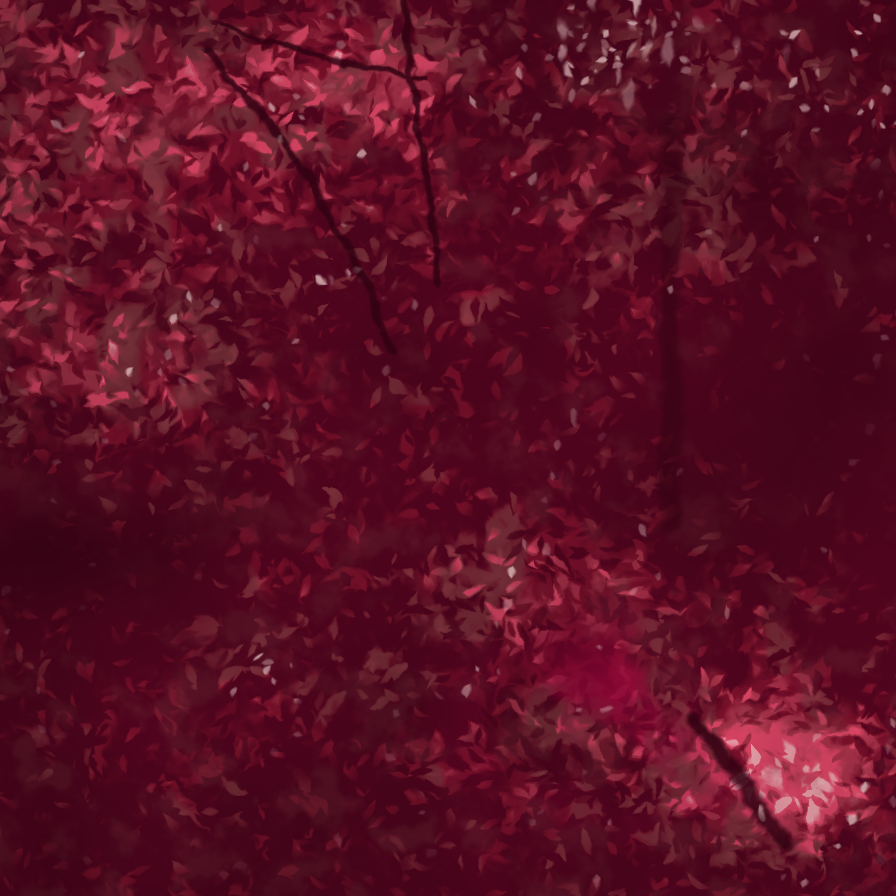
This texture is drawn by a Shadertoy shader. Its source:

```glsl
float hash(vec2 p) {
    return fract(sin(dot(p, vec2(127.1, 311.7))) * 43758.5453);
}

float noise(vec2 p) {
    vec2 cell = floor(p), f = fract(p);
    f = f * f * (3.0 - 2.0 * f);
    float low = mix(hash(cell), hash(cell + vec2(1, 0)), f.x);
    float high = mix(hash(cell + vec2(0, 1)), hash(cell + vec2(1, 1)), f.x);
    return mix(low, high, f.y);
}

float fbm(vec2 p) {
    float sum = 0.0, amplitude = 0.5;
    for (int i = 0; i < 4; i++) {
        sum += amplitude * noise(p);
        p = mat2(1.6, 1.2, -1.2, 1.6) * p + 7.3;
        amplitude *= 0.5;
    }
    return sum;
}

vec2 warp(vec2 p, float scale, float amount) {
    return amount * (vec2(fbm(p * scale), fbm(p * scale + 31.0)) - 0.47);
}

float blob(vec2 p, vec2 center, vec2 radius) {
    vec2 d = (p - center) / radius;
    return exp(-dot(d, d));
}

// Pointed, curved blade lying along the x axis
float leaf(vec2 q, float halfLength, float halfWidth, float bend, float softness) {
    float along = q.x / halfLength;
    float edge = abs(q.y + bend * q.x * q.x) - halfWidth * (1.0 - along * along);
    return 1.0 - smoothstep(-softness, softness, edge);
}

// Paints one scattered layer of leaves over an existing tone
float foliage(vec2 p, float scale, float seed, float tone) {
    vec2 g = p * scale + seed * 3.7, cell = floor(g);
    for (int y = -1; y <= 1; y++)
    for (int x = -1; x <= 1; x++) {
        vec2 id = cell + vec2(x, y);
        vec2 q = g - id - vec2(hash(id + seed), hash(id + seed + 19.1));
        float angle = 6.2832 * hash(id + seed + 41.7);
        float c = cos(angle), s = sin(angle);
        q = mat2(c, -s, s, c) * q;
        float size = hash(id + seed + 63.2);
        float cover = leaf(q, mix(0.35, 0.75, size), mix(0.12, 0.27, size),
                           hash(id + seed + 5.9) - 0.5, 0.1);
        float shade = pow(hash(id + seed + 87.4), 2.6) * (0.9 + 0.6 * q.x);
        tone = mix(tone, shade, cover * 0.85);
    }
    return tone;
}

// Small pale gaps; density is the chance that a cell holds one
float glints(vec2 p, float scale, float density) {
    vec2 g = p * scale, cell = floor(g);
    float sum = 0.0;
    for (int y = -1; y <= 1; y++)
    for (int x = -1; x <= 1; x++) {
        vec2 id = cell + vec2(x, y);
        vec2 q = g - id - vec2(hash(id + 2.3), hash(id + 8.1));
        float angle = 1.6 + 3.0 * (hash(id + 14.6) - 0.5);
        float c = cos(angle), s = sin(angle);
        float size = hash(id + 33.8);
        float shape = leaf(mat2(c, -s, s, c) * q, mix(0.25, 0.55, size),
                           mix(0.14, 0.34, size), 0.2, 0.16);
        float lit = smoothstep(0.0, 0.06, density - hash(id + 51.3));
        sum = max(sum, shape * lit * mix(0.35, 1.0, hash(id + 71.9)));
    }
    return sum;
}

float branch(vec2 p, vec2 a, vec2 b, float width) {
    vec2 pa = p - a, ba = b - a;
    float h = clamp(dot(pa, ba) / dot(ba, ba), 0.0, 1.0);
    return 1.0 - smoothstep(width * 0.4, width * 1.5, length(pa - ba * h));
}

// Broad pools of light falling through the canopy
float lightField(vec2 p) {
    float light = 0.28;
    light += 0.50 * blob(p, vec2(0.12, 0.85), vec2(0.24, 0.20));
    light += 0.75 * blob(p, vec2(0.39, 0.92), vec2(0.13, 0.08));
    light += 0.60 * blob(p, vec2(0.10, 0.60), vec2(0.13, 0.07));
    light += 0.30 * blob(p, vec2(0.62, 0.80), vec2(0.20, 0.16));
    light += 0.55 * blob(p, vec2(0.62, 0.35), vec2(0.17, 0.05));
    light += 1.60 * blob(p, vec2(0.88, 0.13), vec2(0.09, 0.08));
    light += 0.35 * blob(p, vec2(0.66, 0.20), vec2(0.14, 0.10));
    return light * (0.35 + 1.35 * fbm(p * 7.0));
}

void mainImage(out vec4 fragColor, in vec2 fragCoord) {
    const vec3 wine = vec3(0.285, 0.015, 0.105), crimson = vec3(0.42, 0.055, 0.145);
    const vec3 rose = vec3(0.57, 0.17, 0.25), pink = vec3(0.76, 0.24, 0.35);
    const vec3 brown = vec3(0.41, 0.19, 0.21), magenta = vec3(0.58, 0.02, 0.22);
    const vec3 pale = vec3(0.84, 0.70, 0.70), shadow = vec3(0.19, 0.005, 0.07);
    vec2 p = fragCoord / iResolution.xy;
    vec2 warped = p + warp(p, 13.0, 0.02) + warp(p, 48.0, 0.012);

    // Leaves from coarse to fine
    float tone = 0.2;
    for (int i = 0; i < 4; i++)
        tone = foliage(warped, 18.0 + 10.0 * float(i), 11.0 * float(i) + 1.0, tone);
    float light = lightField(p);
    float gloom = max(blob(p, vec2(0.92, 0.53), vec2(0.16, 0.15)),
                      blob(p, vec2(0.08, 0.38), vec2(0.20, 0.07)));
    light *= 1.0 - 0.6 * gloom;
    tone = light * (tone + 0.35 * (fbm(p * 45.0) - 0.4)) + 0.16 * max(light - 0.6, 0.0);

    vec3 color = mix(wine, crimson, smoothstep(0.05, 0.18, tone));
    color = mix(color, rose, smoothstep(0.20, 0.34, tone));
    color = mix(color, pink, smoothstep(0.38, 0.56, tone));
    color = mix(color, pale, 0.7 * smoothstep(0.70, 1.10, tone));
    float dry = smoothstep(0.52, 0.70, noise(p * 23.0)) * smoothstep(0.07, 0.20, tone);
    color = mix(color, brown, 0.7 * dry * (1.0 - smoothstep(0.30, 0.45, tone)));
    float mottle = smoothstep(0.45, 0.72, fbm(p * 30.0 + 9.0)) * (1.0 - gloom);
    color = mix(color, brown, 0.28 * mottle);
    float glow = blob(p, vec2(0.69, 0.20), vec2(0.13, 0.10));
    color = mix(color, magenta, 0.85 * glow * smoothstep(0.30, 0.60, fbm(p * 12.0)));
    color *= (0.80 + 0.42 * fbm(p * 5.0 + 4.0)) * (1.0 - 0.15 * gloom);

    // Dark stems
    float stems = branch(warped, vec2(0.23, 0.94), vec2(0.35, 0.80), 0.004);
    stems = max(stems, branch(warped, vec2(0.35, 0.80), vec2(0.44, 0.61), 0.005));
    stems = max(stems, branch(warped, vec2(0.45, 1.01), vec2(0.49, 0.68), 0.004));
    stems = max(stems, branch(warped, vec2(0.25, 0.97), vec2(0.48, 0.91), 0.003));
    stems = max(stems, branch(warped, vec2(0.77, 0.20), vec2(0.88, 0.06), 0.008));
    stems = max(stems, 0.6 * branch(warped, vec2(0.75, 0.86), vec2(0.75, 0.42), 0.012));
    color = mix(color, shadow, 0.85 * stems);

    // Sky seen through the gaps
    float opening = blob(p, vec2(0.69, 0.95), vec2(0.10, 0.04));
    float density = 0.015 + 0.05 * light + 0.5 * opening;
    density += 0.22 * blob(p, vec2(0.95, 0.90), vec2(0.09, 0.10));
    density += 0.6 * blob(p, vec2(0.30, 0.25), vec2(0.025));
    density += 0.3 * blob(p, vec2(0.40, 0.70), vec2(0.03));
    float sky = glints(warped, 72.0, density);
    float streaks = glints(warped * vec2(1.0, 0.45), 58.0, 0.95 * opening);
    color = mix(color, pale, 0.9 * max(sky, streaks));
    fragColor = vec4(color, 1.0);
}
```
